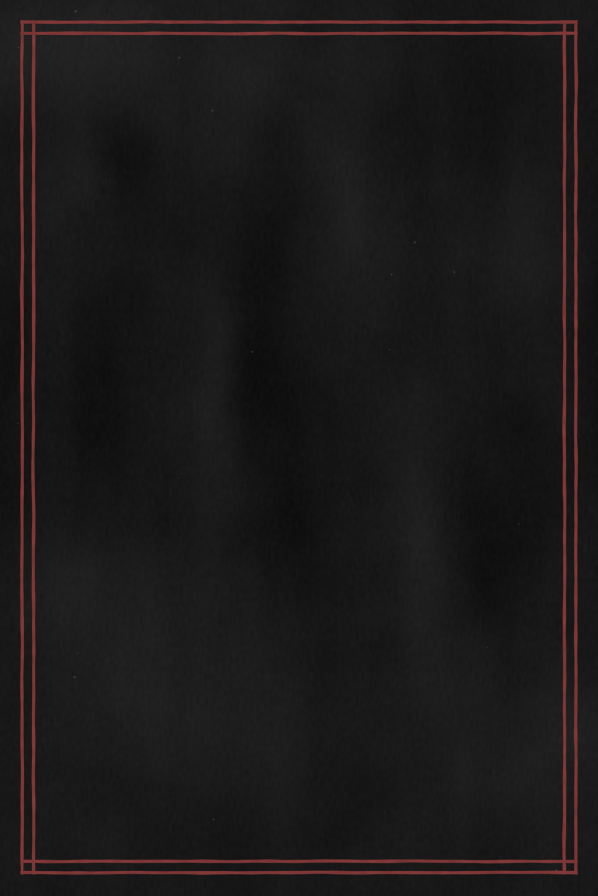
A WebGL 2 fragment shader for this background:

```glsl
#version 300 es
precision highp float;
// Worn charcoal board with soft chalk smudges and a double red hand-ruled frame.

uniform vec2 u_resolution;
out vec4 fragColor;

const vec3 FRAME_RED = vec3(0.54, 0.23, 0.23);
const vec2 BOARD = vec2(1.0, 1.5);

// Smudges: centre in xy, radii in zw
const vec4 CHALK[11] = vec4[11](
  vec4(0.07, 1.42, 0.12, 0.11), vec4(0.33, 1.40, 0.28, 0.12),
  vec4(0.13, 1.21, 0.05, 0.08), vec4(0.89, 1.10, 0.05, 0.23),
  vec4(0.352, 0.82, 0.035, 0.17), vec4(0.69, 0.69, 0.04, 0.20),
  vec4(0.73, 0.44, 0.05, 0.17), vec4(0.12, 0.52, 0.09, 0.09),
  vec4(0.27, 0.37, 0.25, 0.17), vec4(0.90, 0.27, 0.13, 0.14),
  vec4(0.58, 1.15, 0.05, 0.25));
const vec4 SOOT[8] = vec4[8](
  vec4(0.20, 1.26, 0.07, 0.11), vec4(0.79, 1.35, 0.12, 0.12),
  vec4(0.44, 0.95, 0.06, 0.28), vec4(0.53, 0.72, 0.10, 0.25),
  vec4(0.84, 0.62, 0.08, 0.25), vec4(0.17, 0.85, 0.09, 0.20),
  vec4(0.00, 0.78, 0.03, 0.35), vec4(1.00, 0.95, 0.04, 0.30));

vec2 hash2(vec2 p) {
  vec3 q = fract(p.xyx * vec3(0.1031, 0.1030, 0.0973));
  q += dot(q, q.yzx + 33.33);
  return fract((q.xx + q.yz) * q.zy);
}

float cornerSlope(vec2 cell, vec2 offset) {
  return dot(hash2(cell) * 2.0 - 1.0, offset);
}

float gradientNoise(vec2 p) {
  vec2 i = floor(p), f = fract(p);
  vec2 u = f * f * f * (f * (f * 6.0 - 15.0) + 10.0);
  vec2 e = vec2(1.0, 0.0);
  float low = mix(cornerSlope(i, f), cornerSlope(i + e, f - e), u.x);
  float high = mix(cornerSlope(i + e.yx, f - e.yx), cornerSlope(i + 1.0, f - 1.0), u.x);
  return mix(low, high, u.y);
}

float fbm(vec2 p) {
  float sum = 0.0, gain = 1.0;
  for (int i = 0; i < 5; i++) {
    sum += gain * gradientNoise(p);
    p = mat2(1.6, 1.2, -1.2, 1.6) * p + 17.3;
    gain *= 0.55;
  }
  return sum;
}

float smudge(vec2 p, vec4 shape) {
  vec2 d = (p - shape.xy) / shape.zw;
  return exp(-dot(d, d));
}

// Sparse chalk dust, one possible speck per cell
float specks(vec2 p, float cells, float aa) {
  vec2 cell = floor(p * cells);
  vec2 seed = hash2(cell + 71.0);
  vec2 centre = (cell + 0.2 + 0.6 * hash2(cell)) / cells;
  float radius = 0.0017 * seed.y;
  return step(0.92, seed.x) * (1.0 - smoothstep(radius - aa, radius + aa, length(p - centre)));
}

// Coverage of a wavering stroke along one axis, clipped to the frame's reach
float ruledLine(float across, float along, float reach, float seed, float aa) {
  float waver = 0.0016 * gradientNoise(vec2(along * 14.0, seed));
  float halfWidth = 0.0027 + 0.0009 * gradientNoise(vec2(along * 30.0, seed + 9.0));
  float d = max(abs(across + waver) - halfWidth, abs(along) - reach);
  return 1.0 - smoothstep(-aa, aa, d);
}

float doubleFrame(vec2 p, vec2 halfSize, float gap, float aa) {
  float ink = 0.0;
  for (int i = 0; i < 4; i++) {
    float side = i < 2 ? -1.0 : 1.0;
    float inset = gap * float(i % 2);
    float seed = float(i) * 5.3 + 0.4;
    vec2 across = p - side * (halfSize - inset);
    ink = max(ink, ruledLine(across.x, p.y, halfSize.y + 0.003, seed, aa));
    ink = max(ink, ruledLine(across.y, p.x, halfSize.x + 0.003, seed + 31.0, aa));
  }
  return ink;
}

float boardTone(vec2 p, float aa) {
  // Bend the smudges so that their outlines look rubbed
  vec2 warped = p + 0.035 * vec2(fbm(p * 5.0), fbm(p * 5.0 + 40.0));
  float tone = 0.092;
  for (int i = 0; i < CHALK.length(); i++) tone += 0.028 * smudge(warped, CHALK[i]);
  for (int i = 0; i < SOOT.length(); i++) tone -= 0.026 * smudge(warped, SOOT[i]);

  // Cloudy wear, vertical wiping and fine fibres
  tone += 0.018 * fbm(p * 6.0 + 3.0);
  tone += 0.012 * fbm(p * vec2(14.0, 2.5) + 8.0);
  tone += 0.016 * gradientNoise(p * vec2(170.0, 75.0));
  tone += 0.010 * gradientNoise(p * 120.0 + 50.0);
  return max(tone, 0.045) + 0.14 * specks(p, 18.0, aa);
}

void main() {
  vec2 p = gl_FragCoord.xy / u_resolution * BOARD;
  float aa = 0.75 / u_resolution.x;
  vec3 color = vec3(boardTone(p, aa));
  float ink = doubleFrame(p - vec2(0.5, 0.751), vec2(0.463, 0.712), 0.019, aa);
  float wear = 0.94 + 0.12 * gradientNoise(p * 60.0);
  color = mix(color, FRAME_RED * wear, ink * 0.97);
  fragColor = vec4(color, 1.0);
}
```
